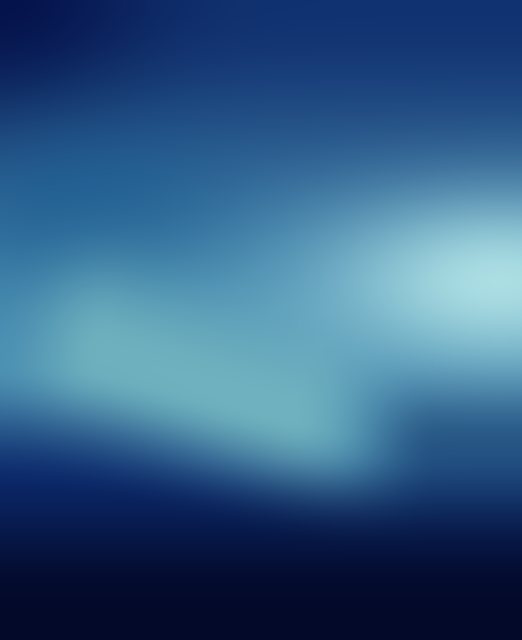
Write a WebGL 2 fragment shader that draws this background.

```glsl
#version 300 es
precision highp float;
// Soft blue backdrop: a vertical sky gradient with blurred teal and aqua light.
// Gaussian glows and a capsule-shaped ribbon are blended over the sky,
// then a sloping dark floor closes the lower part.

uniform vec2 u_resolution;
out vec4 fragColor;

// Elliptical Gaussian falloff, 1.0 at the centre.
float glow(vec2 p, vec2 centre, vec2 radius) {
    vec2 d = (p - centre) / radius;
    return exp(-dot(d, d));
}

// Distance from p to the segment ab.
float segmentDistance(vec2 p, vec2 a, vec2 b) {
    vec2 ab = b - a;
    float h = clamp(dot(p - a, ab) / dot(ab, ab), 0.0, 1.0);
    return length(p - a - h * ab);
}

// Falls smoothly from 1.0 below the low value to 0.0 above the high one.
float below(float low, float high, float v) {
    return 1.0 - smoothstep(low, high, v);
}

void main() {
    vec2 uv = gl_FragCoord.xy / u_resolution;

    // Sky, with a dark corner and a deeper pocket on the left
    vec3 color = mix(vec3(0.065, 0.195, 0.44), vec3(0.29, 0.56, 0.70),
                     below(0.5, 1.0, uv.y));
    color = mix(color, vec3(0.01, 0.05, 0.27), 0.85 * glow(uv, vec2(0.0, 1.0), vec2(0.28, 0.2)));
    color = mix(color, vec3(0.11, 0.36, 0.57), 0.75 * glow(uv, vec2(0.17, 0.67), vec2(0.26, 0.15)));

    // Slate shadow under the light on the right
    float shadow = smoothstep(0.6, 0.84, uv.x) * below(0.3, 0.47, uv.y);
    color = mix(color, vec3(0.13, 0.31, 0.50), 0.95 * shadow);

    // Teal ribbon sloping down to the right
    float ribbon = segmentDistance(uv, vec2(0.2, 0.45), vec2(0.55, 0.35)) / 0.135;
    color = mix(color, vec3(0.44, 0.70, 0.745), 0.95 * exp(-ribbon * ribbon));

    // Pale aqua light at the right edge
    color = mix(color, vec3(0.67, 0.87, 0.89), glow(uv, vec2(0.96, 0.56), vec2(0.33, 0.13)));

    // Floor: a sloping royal blue edge sinking into navy
    float edge = 0.335 - 0.115 * smoothstep(0.0, 0.8, uv.x);
    color = mix(color, vec3(0.045, 0.16, 0.42), below(edge - 0.1, edge + 0.1, uv.y));
    color = mix(color, vec3(0.01, 0.035, 0.16), below(0.05, 0.29, uv.y));

    fragColor = vec4(color, 1.0);
}
```
